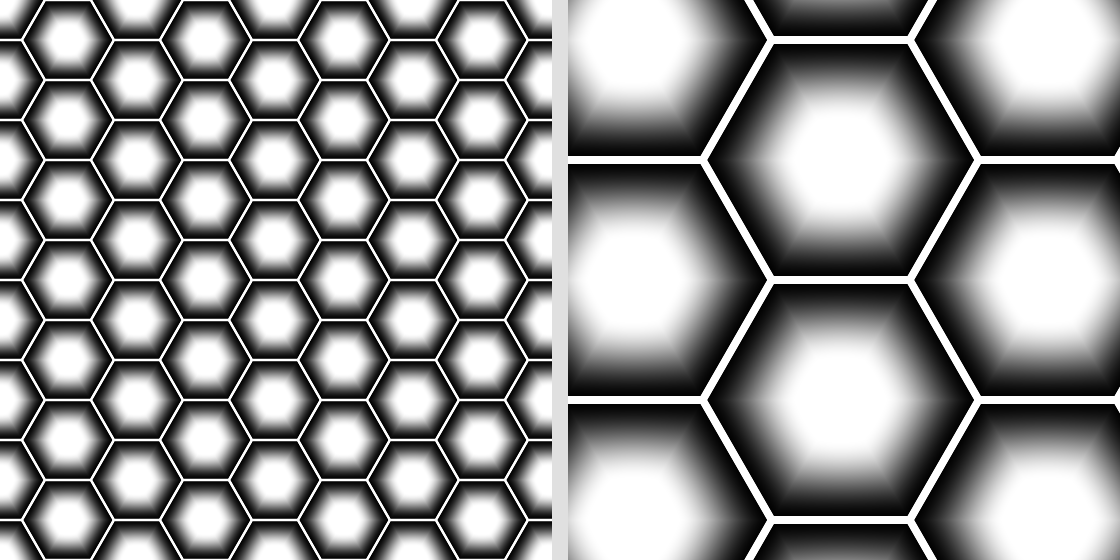
Left, the full canvas; right, a detail of the centre.
Reproduce this pattern procedurally as a Shadertoy shader.

```glsl
const vec2 REPEATS = vec2(8.0, 7.0);         // columns (even count), rows
const vec2 CELL = vec2(0.8660254, 1.0);      // regular hexagon lattice spacing
const float COLUMN_SHIFT = 0.016;
const float LINE_HALF_WIDTH = 0.0165;
const float GLOW_CORE = 0.34;
const vec3 DARK = vec3(0.0);
const vec3 LIGHT = vec3(1.0);

// Distances to the nearest and second nearest centre of a staggered lattice
vec2 hexCellular(vec2 p) {
    vec2 nearest = vec2(8.0);
    float column = round(p.x);
    for (int i = -1; i <= 1; i++) {
        float c = column + float(i);
        float stagger = 0.5 * mod(c, 2.0);
        float row = round(p.y - stagger);
        for (int j = -1; j <= 1; j++) {
            vec2 centre = vec2(c, row + float(j) + stagger);
            float d = length((p - centre) * CELL);
            nearest = d < nearest.x ? vec2(d, nearest.x)
                                    : vec2(nearest.x, min(nearest.y, d));
        }
    }
    return nearest;
}

// Soft rounded hexagon: bright at the centre, dark at the border
float cellGlow(vec2 f, float core) {
    return 1.0 - smoothstep(core, 1.0, 1.0 - (f.y - f.x));
}

// Border line from the distance to the bisector of two unit-spaced centres
float borderLine(vec2 f, float halfWidth, float pixel) {
    float edge = 0.5 * (f.y * f.y - f.x * f.x);
    return 1.0 - smoothstep(halfWidth - 0.5 * pixel, halfWidth + 0.5 * pixel, edge);
}

void mainImage(out vec4 fragColor, in vec2 fragCoord) {
    vec2 p = fragCoord / iResolution.xy * REPEATS + vec2(COLUMN_SHIFT, 0.0);
    float pixel = REPEATS.y / iResolution.y;

    vec2 f = hexCellular(p);
    float glow = cellGlow(f, GLOW_CORE);
    float line = borderLine(f, LINE_HALF_WIDTH, pixel);

    fragColor = vec4(mix(DARK, LIGHT, max(glow, line)), 1.0);
}
```
